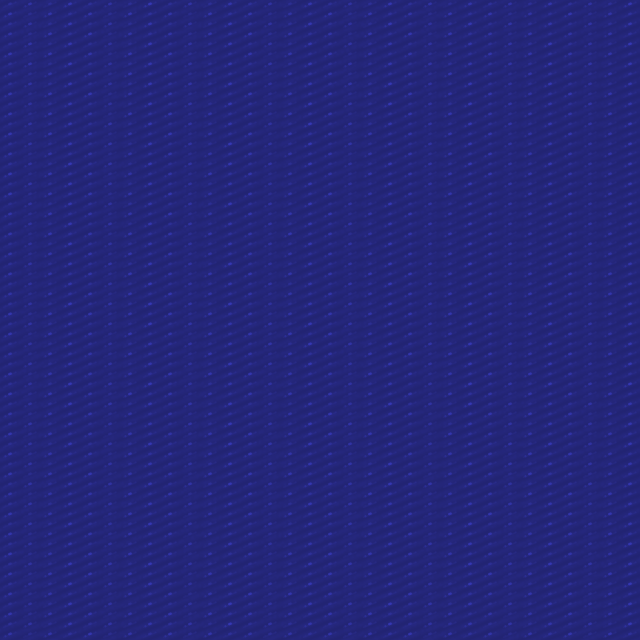
Reproduce this texture procedurally as a WebGL 1 fragment shader.

```glsl
precision highp float;
uniform vec2 u_resolution;

const vec2 GRID = vec2(32.0, 64.0);   // repeats across and down
const vec2 CELL = vec2(16.0, 8.0);    // cell size in thread units
const float GRAIN_CELLS = 256.0;
const float BAND_RISE = 24.0;         // whole bands climbed across the canvas
const float TAU = 6.2831853;

const vec3 BASE_BLUE = vec3(0.138, 0.146, 0.465);
const vec3 BRIGHT_BLUE = vec3(0.205, 0.215, 0.71);

float hash(vec2 p) {
  vec3 q = fract(vec3(p.xyx) * 0.1031);
  q += dot(q, q.yzx + 33.33);
  return fract((q.x + q.y) * q.z);
}

// Value noise that wraps after a whole number of cells
float wrappedNoise(vec2 p, float period) {
  vec2 i = floor(p);
  vec2 f = smoothstep(0.0, 1.0, p - i);
  vec2 a = mod(i, period);
  vec2 b = mod(i + 1.0, period);
  return mix(mix(hash(a), hash(vec2(b.x, a.y)), f.x),
             mix(hash(vec2(a.x, b.y)), hash(b), f.x), f.y);
}

float segmentDistance(vec2 p, vec2 a, vec2 b) {
  vec2 ab = b - a;
  return length(p - a - ab * clamp(dot(p - a, ab) / dot(ab, ab), 0.0, 1.0));
}

float softFill(float dist, float radius, float blur) {
  return 1.0 - smoothstep(radius - blur, radius + blur, dist);
}

// Slanted stitch with a bright knot and two smaller flecks
float stitch(vec2 p, vec2 id, float blur) {
  float wear = mix(0.8, 1.0, hash(id + 17.0));
  float accent = 1.0 - mod(id.x + id.y, 2.0);
  float dash = softFill(segmentDistance(p, vec2(-5.0, -1.9), vec2(4.5, 1.7)), 0.65, blur);
  float knot = softFill(segmentDistance(p, vec2(-0.5, 0.5), vec2(0.5, 0.9)), 1.0, blur);
  float fleck = softFill(length(p - vec2(-3.6, -1.2)), 0.9, blur);
  float tail = softFill(length(p - vec2(4.6, 2.0)), 0.7, blur);
  float light = max(0.24 * dash, mix(0.6, 1.0, accent) * knot);
  light = max(light, mix(0.3, 0.65, accent) * fleck);
  return wear * max(light, 0.35 * tail);
}

// Neighbouring cells contribute where stitches cross a border
float stitches(vec2 uv, float blur) {
  vec2 p = uv * GRID;
  vec2 home = floor(p);
  float light = 0.0;
  for (int y = -1; y <= 1; y++) {
    for (int x = -1; x <= 1; x++) {
      vec2 cell = home + vec2(float(x), float(y));
      vec2 local = (p - cell - vec2(0.5, 0.52)) * CELL;
      light = max(light, stitch(local, mod(cell, GRID), blur));
    }
  }
  return light;
}

void main() {
  vec2 uv = gl_FragCoord.xy / u_resolution;
  vec2 size = GRID * CELL;
  float blur = max(0.5, 0.6 * size.x / u_resolution.x);

  // Diagonal weave and fine cloth grain
  float band = 0.5 + 0.5 * cos(TAU * (GRID.y * uv.y - BAND_RISE * uv.x));
  float grain = wrappedNoise(uv * GRAIN_CELLS, GRAIN_CELLS);
  float light = stitches(uv, blur) * mix(0.8, 1.0, band);
  light = max(light, 0.1 * band * grain);

  vec3 cloth = BASE_BLUE * mix(0.97, 1.02, band);
  gl_FragColor = vec4(mix(cloth, BRIGHT_BLUE, light), 1.0);
}
```
